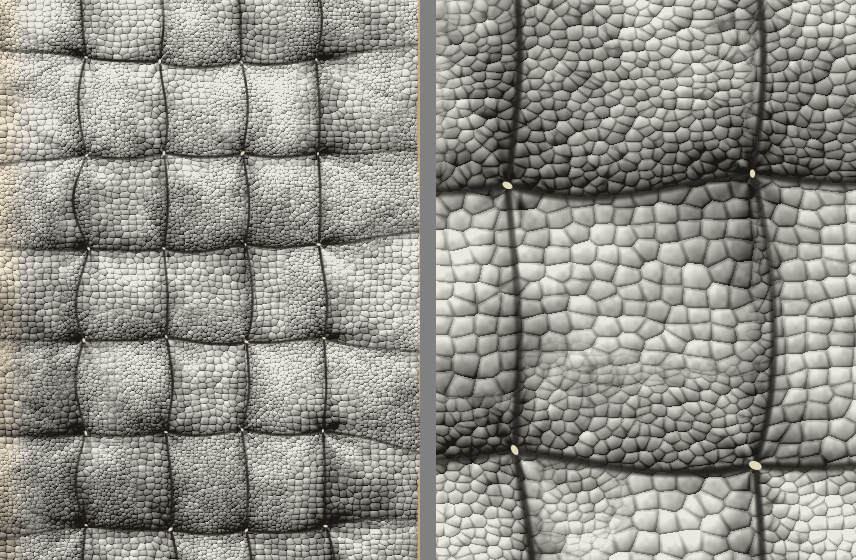
Left, the full canvas; right, a detail of the centre.
Give the GLSL for this texture, as a WebGL 1 fragment shader.

```glsl
precision highp float;
// Tufted cushion in embossed reptile-grain velvet: a grid of bowed seams with
// small cream tufts, pleats fanning from each tuft, and two sizes of Voronoi
// scales laid over soft pillow shading.
uniform vec2 u_resolution;

const float PI = 3.14159265;
const vec2 PITCH = vec2(0.187, 0.222);    // spacing of the tufts
const vec2 FIRST_TUFT = vec2(0.205, 0.08); // lower left tuft
const float LAST_SEAM = 3.0;              // four vertical seams, 0 to 3
const vec3 SHADOW = vec3(0.10, 0.09, 0.08);
const vec3 SHEEN = vec3(0.86, 0.85, 0.82);
const vec3 CREAM = vec3(0.88, 0.86, 0.74);
const vec3 FLOOR_TAN = vec3(0.76, 0.66, 0.47);

float hash(vec2 p) {
  return fract(sin(dot(p, vec2(127.1, 311.7))) * 43758.5453);
}

float noise(vec2 p) {
  vec2 i = floor(p), f = fract(p);
  f = f * f * (3.0 - 2.0 * f);
  return mix(mix(hash(i), hash(i + vec2(1, 0)), f.x),
             mix(hash(i + vec2(0, 1)), hash(i + vec2(1, 1)), f.x), f.y);
}

// Raised scales: lit upper rims, dark grooves, slight change per scale
float scales(vec2 p, float jitter) {
  vec2 cell = floor(p), nearest = vec2(0.0);
  float f1 = 9.0, f2 = 9.0, id = 0.0;
  for (int y = -1; y <= 1; y++) {
    for (int x = -1; x <= 1; x++) {
      vec2 c = cell + vec2(float(x), float(y));
      vec2 centre = c + 0.5 + jitter * (vec2(hash(c), hash(c + 37.0)) - 0.5);
      vec2 d = p - centre;
      float r = length(d);
      if (r < f1) {
        f2 = f1;
        f1 = r;
        nearest = d;
        id = hash(c + 11.0);
      } else {
        f2 = min(f2, r);
      }
    }
  }
  float groove = 1.0 - smoothstep(0.02, 0.30, f2 - f1);
  return 0.48 * dot(nearest, vec2(-0.4, 0.9)) - 0.28 * groove + 0.14 * (id - 0.5);
}

// Pleats running from a tuft across an outer column; o is distance outward
float fan(float dy, float o, vec2 seed) {
  float fold = 0.0;
  for (int k = 0; k < 3; k++) {
    float n = float(k);
    float slope = (n - 1.0) * 0.36 + 0.24 * (hash(seed + n * 7.0) - 0.5);
    float d = dy - slope * o - 0.03 * sin(o * 5.0 + n);
    fold += exp(-abs(d) / 0.045) - 0.6 * exp(-abs(d + 0.09) / 0.05);
  }
  return fold * smoothstep(0.0, 0.1, o) * exp(-1.3 * o);
}

// Cream stitch, tilted at random; b is the offset from its centre
float tuft(vec2 b, vec2 seed, float pixel) {
  float a = PI * hash(seed + 5.0);
  vec2 r = vec2(b.x * cos(a) + b.y * sin(a), b.y * cos(a) - b.x * sin(a));
  float size = mix(0.0035, 0.006, hash(seed + 9.0));
  float d = length(r * vec2(1.0, 1.7)) - size;
  return 1.0 - smoothstep(-pixel, pixel, d);
}

void main() {
  vec2 p = gl_FragCoord.xy / u_resolution * vec2(1.0, 4.0 / 3.0);
  float pixel = 1.0 / u_resolution.x;

  // Nearest tuft and signed distances to its bowed seams; the grid drifts
  vec2 q = (p - FIRST_TUFT) / PITCH;
  q.x -= 0.10 * (0.6 - p.y) * smoothstep(0.2, 0.45, p.x);
  q += 0.10 * (vec2(noise(p * 7.0), noise(p * 7.0 + 40.0)) - 0.5);
  vec2 knot = floor(q + 0.5);
  knot.x = clamp(knot.x, 0.0, LAST_SEAM);
  float o = max(max(-q.x, q.x - LAST_SEAM), 0.0);
  float bow = mix(-0.09, 0.05, step(0.5, knot.x));
  bow += 0.07 * (hash(vec2(knot.x, floor(q.y))) - 0.5);
  float sag = -0.045 * sin(PI * fract(q.x)) * step(o, 0.0);
  float slant = 0.4 * (hash(knot + 3.0) - 0.5) * o;
  vec2 d = q - knot - vec2(bow * sin(PI * fract(q.y)), sag + slant);
  vec2 a = abs(d);
  vec2 pillow = knot - step(d, vec2(0.0));

  // Pillow shading: deep at the sides and above each horizontal seam
  float tone = 0.84 + 0.10 * (hash(pillow) - 0.5) + 0.16 * (p.y - 0.67);
  float hold = 1.0 - 0.5 * min(o, 1.0);
  tone -= 0.36 * exp(-a.x / 0.12) * mix(0.7, 1.0, step(d.x, 0.0));
  tone -= hold * mix(0.18 * exp(-a.y / 0.04), 0.52 * exp(-a.y / 0.14), step(0.0, d.y));
  tone += 0.12 * smoothstep(0.04, 0.16, -d.y) * smoothstep(0.5, 0.2, -d.y);
  tone -= 0.34 * fan(q.y - knot.y, o, knot);

  // Short puckers radiating from the tuft
  vec2 b = q - knot;
  float angle = atan(b.y, b.x);
  tone += 0.18 * sin(angle * 7.0 + 6.0 * hash(knot)) * exp(-4.5 * length(b));

  // Patches of large blocks and small pebbled scales, then velvet wear
  vec2 s = p + 0.012 * vec2(noise(p * 14.0), noise(p * 14.0 + 20.0));
  float large = smoothstep(0.45, 0.62, noise(p * vec2(11.0, 6.0) + pillow * 3.0));
  tone += mix(scales(s * vec2(92.0, 118.0), 0.85), scales(s * vec2(54.0, 70.0), 0.55), large);
  tone += 0.30 * (noise(p * vec2(9.0, 7.0) + 3.0) - 0.5) + 0.24 * (noise(p * 24.0) - 0.5);
  tone += 0.14 * (noise(p * vec2(260.0, 210.0)) - 0.5);

  // Thin seam cores that fade in and out along their length
  float core = 1.0 - smoothstep(0.004, 0.026, a.x);
  core = max(core, hold * (1.0 - smoothstep(0.004, 0.026, a.y)));
  tone = mix(tone, 0.05, core * mix(0.5, 1.0, noise(p * 16.0 + 9.0)));

  // Colour, warmer at the left, with tufts and the strip beside the cushion
  vec3 colour = mix(SHADOW, SHEEN, clamp(tone, 0.0, 1.08));
  colour *= mix(vec3(1.04, 1.0, 0.93), vec3(1.0), smoothstep(0.0, 0.08, p.x));
  colour = mix(colour, CREAM, tuft(b * PITCH, knot, pixel));
  float rim = 0.997 + 0.008 * (noise(vec2(p.y * 7.0, 2.0)) - 0.5);
  colour = mix(colour, FLOOR_TAN, smoothstep(rim - pixel, rim + pixel, p.x));
  gl_FragColor = vec4(colour, 1.0);
}
```
